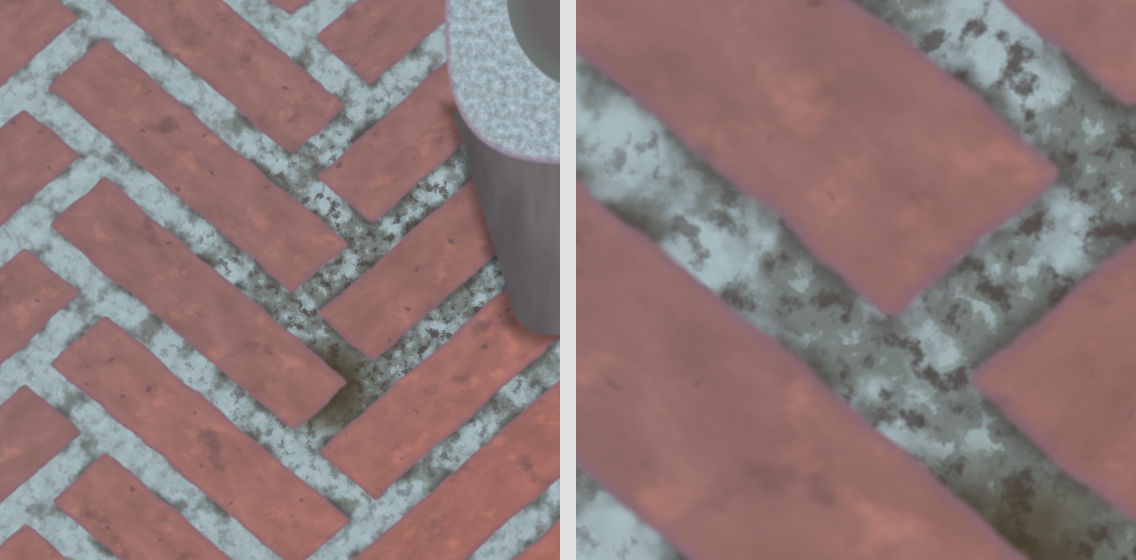
Left, the full canvas; right, a detail of the centre.
This texture is drawn by a WebGL 2 fragment shader. Its source:

```glsl
#version 300 es
// Weathered herringbone brick paving with pale mortar and a stone planter in the corner.
precision highp float;
uniform vec2 u_resolution;
out vec4 fragColor;

const vec3 BRICK = vec3(0.58, 0.43, 0.42);
const vec3 BRICK_RED = vec3(0.66, 0.42, 0.38);
const vec3 BRICK_DARK = vec3(0.40, 0.31, 0.32);
const vec3 MORTAR = vec3(0.63, 0.70, 0.72);
const vec3 MORTAR_GREY = vec3(0.46, 0.49, 0.48);
const vec3 MAUVE = vec3(0.57, 0.45, 0.54);
const vec3 DIRT = vec3(0.29, 0.26, 0.25);
const vec3 MOSS = vec3(0.27, 0.23, 0.16);
const vec3 STONE_PALE = vec3(0.62, 0.68, 0.71);
const vec3 STONE_DARK = vec3(0.40, 0.38, 0.39);

const float LEN = 0.628;       // brick pitch along its length
const float WID = 0.189;       // brick pitch across its width
const float HALF_JOINT = 0.028;

float hash(vec2 p) {
  vec3 q = fract(vec3(p.xyx) * 0.1031);
  q += dot(q, q.yzx + 33.33);
  return fract((q.x + q.y) * q.z);
}

vec2 gradient(vec2 cell) {
  float angle = 6.2832 * hash(cell + 57.0);
  return vec2(cos(angle), sin(angle));
}

// Gradient noise, roughly -0.7 to 0.7
float noise(vec2 p) {
  vec2 i = floor(p), f = p - i;
  vec2 u = f * f * f * (f * (f * 6.0 - 15.0) + 10.0);
  vec2 e = vec2(1.0, 0.0);
  float low = mix(dot(gradient(i), f), dot(gradient(i + e), f - e), u.x);
  float high = mix(dot(gradient(i + e.yx), f - e.yx), dot(gradient(i + 1.0), f - 1.0), u.x);
  return mix(low, high, u.y);
}

float fbm(vec2 p) {
  float sum = 0.0, amp = 1.0;
  for (int i = 0; i < 4; i++) {
    sum += amp * noise(p);
    p = mat2(1.6, 1.2, -1.2, 1.6) * p + 7.3;
    amp *= 0.55;
  }
  return sum;
}

float roundedBox(vec2 p, vec2 halfSize, float radius) {
  vec2 q = abs(p) - halfSize + radius;
  return length(max(q, 0.0)) + min(max(q.x, q.y), 0.0) - radius;
}

float smoothMax(float a, float b, float k) {
  float h = max(k - abs(a - b), 0.0) / k;
  return max(a, b) + h * h * k * 0.25;
}

// Returns distance, position along and across the brick, and a random id
vec4 herringbone(vec2 q) {
  vec4 best = vec4(1.0, 0.0, 0.0, 0.0);
  vec2 halfSize = 0.5 * vec2(LEN, WID);
  float column = floor((q.x + q.y) / (2.0 * LEN));
  for (int i = 0; i < 2; i++) {
    float c = column - float(i);
    vec2 r = q - c * LEN;
    float rowA = -floor(r.y / WID);
    float rowB = floor((r.x - LEN) / WID);
    vec2 a = r - rowA * vec2(WID, -WID) - halfSize;
    vec2 b = (r - vec2(LEN, 0.0) - rowB * vec2(WID, -WID)).yx - halfSize;
    float distA = roundedBox(a, halfSize - HALF_JOINT, 0.009);
    float distB = roundedBox(b, halfSize - HALF_JOINT, 0.009);
    if (distA < best.x) best = vec4(distA, a, hash(vec2(rowA + 20.0, c + 9.0)));
    if (distB < best.x) best = vec4(distB, b, hash(vec2(rowB + 71.0, c + 31.0)));
  }
  return best;
}

vec3 brickColor(vec2 p, vec4 brick) {
  vec2 grain = brick.yz + brick.w * 17.0;
  vec3 col = mix(BRICK, BRICK_RED, clamp(0.7 * (p.x - p.y) + 0.35 * brick.w, 0.0, 0.8));
  col *= 0.97 + 0.07 * brick.w + 0.10 * fbm(grain * vec2(14.0, 26.0));
  col += vec3(0.07, 0.04, 0.02) * smoothstep(0.2, 0.7, fbm(grain * 19.0 + 5.0));
  col = mix(col, BRICK_DARK, 0.55 * smoothstep(0.25, 0.8, fbm(grain * 13.0 + 40.0)));
  col = mix(col, BRICK_DARK, 0.6 * smoothstep(0.42, 0.58, noise(grain * 48.0)));
  return mix(col, MAUVE * 0.88, 0.6 * smoothstep(-0.012, 0.0, brick.x));
}

vec3 mortarColor(vec2 p, float dist) {
  float grime = smoothstep(0.48, 0.12, distance(p, vec2(0.68, 0.48)));
  float patches = fbm(p * 16.0 + 3.0);
  vec3 col = MORTAR * (1.0 + 0.08 * fbm(p * 40.0));
  col = mix(col, MORTAR_GREY, smoothstep(0.1, 0.7, patches + 0.55 * grime));
  float flecks = fbm(p * 46.0 + 11.0);
  col = mix(col, DIRT, (0.2 + 0.6 * grime) * smoothstep(0.0, 0.55, flecks));
  col = mix(col, MORTAR * 1.08, 0.65 * grime * smoothstep(0.12, 0.5, -flecks));
  float edge = smoothstep(0.018, 0.0, dist) * smoothstep(-0.3, 0.5, patches + grime * 0.4);
  col = mix(col, DIRT, 0.6 * edge);
  float moss = smoothstep(0.11, 0.03, distance(p, vec2(0.59, 0.31)) + 0.04 * patches);
  return mix(col, MOSS, 0.8 * moss);
}

// Speckled rim, hollow and tapering side of the planter
vec3 addPlanter(vec3 ground, vec2 p, float soft) {
  vec2 r = abs(p - vec2(1.042, 0.974)) / vec2(0.247, 0.267);
  float rim = (pow(dot(r * r, r), 1.0 / 3.0) - 1.0) * 0.25;
  float hollow = (length((p - vec2(1.055, 1.01)) / vec2(0.15, 0.17)) - 1.0) * 0.15;
  float side = 0.958 * (0.82 + 0.3 * (0.766 - p.y) - p.x);
  float body = max(smoothMax(side, 0.402 - p.y, 0.05), p.y - 0.80);
  float speckle = fbm(p * 75.0);
  vec3 wall = STONE_DARK * (0.88 + 0.22 * smoothstep(0.0, 0.13, -side) + 0.1 * fbm(p * vec2(24.0, 9.0)));
  vec3 top = STONE_PALE * (1.0 + 0.2 * speckle);
  top = mix(top, MAUVE, 0.7 * smoothstep(-0.014, 0.0, rim));
  vec3 inside = mix(MORTAR_GREY * 0.92, STONE_DARK, smoothstep(0.0, -0.05, hollow));
  ground *= 1.0 - 0.3 * smoothstep(0.03, 0.0, body);
  ground = mix(ground, wall, smoothstep(soft, -soft, body));
  ground = mix(ground, top, smoothstep(soft, -soft, rim));
  return mix(ground, inside, smoothstep(soft, -soft, hollow));
}

void main() {
  vec2 p = gl_FragCoord.xy / u_resolution;
  float soft = max(0.003, 1.0 / u_resolution.y);
  // Slightly skewed paving axes, with uneven brick edges
  mat2 axes = mat2(0.765, -0.645, 0.755, 0.66);
  vec2 wobble = 0.005 * vec2(fbm(p * 14.0), fbm(p * 14.0 + 30.0));
  vec4 brick = herringbone(inverse(axes) * (p + wobble - vec2(0.042, 0.844)));
  vec3 col = mix(brickColor(p, brick), mortarColor(p, brick.x), smoothstep(-soft, soft, brick.x));
  fragColor = vec4(addPlanter(col, p, soft), 1.0);
}
```
